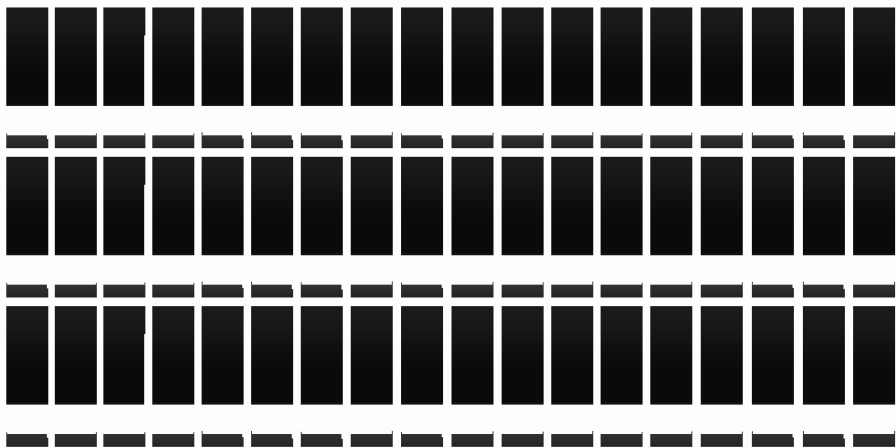
Reproduce this pattern procedurally as a Shadertoy shader.

```glsl
// Rows of dark upright bars, each above a thin grey strip, on near-white ground.
// A grid of cells is filled with antialiased boxes; bar spacing drifts by a
// periodic wobble and the strips carry small hashed ticks and corner notches.

#define COLUMNS 18.0
#define ROWS 3.0
#define CELL vec2(42.667, 128.0)   // cell size in design units
#define BAR_WIDTH 36.0
#define BAR_SPAN vec2(6.4, 90.8)   // top and bottom, measured downwards
#define STRIP_SPAN vec2(116.0, 127.0)
#define TICK_HEIGHT 2.5
#define TICK_WIDTH 0.8
#define DRIFT 1.0                  // strength of the uneven spacing
#define NICKED_COLUMN 2.0
#define SEED 7u

const float TAU = 6.2831853;
const vec3 PAPER = vec3(0.992);

float hash(float column, uint salt) {
    uint n = uint(column) * 747796405u + (SEED + salt) * 277803737u;
    n = (n ^ (n >> 16)) * 73244475u;
    n = (n ^ (n >> 15)) * 73244475u;
    return float((n ^ (n >> 16)) & 65535u) / 65536.0;
}

// Share of a pixel of the given size that lies between two limits
float interval(float x, float lo, float hi, float pixel) {
    vec2 edge = clamp((x - vec2(lo, hi)) / pixel + 0.5, 0.0, 1.0);
    return edge.x - edge.y;
}

float box(vec2 p, vec2 xSpan, vec2 ySpan, vec2 pixel) {
    return interval(p.x, xSpan.x, xSpan.y, pixel.x)
         * interval(p.y, ySpan.x, ySpan.y, pixel.y);
}

// Horizontal shift of a column; whole harmonics make it wrap
float columnDrift(float column) {
    float a = TAU * column / COLUMNS;
    return DRIFT * (1.46 * cos(a + 0.61) + 0.9 * cos(2.0 * a + 0.31)
                    - 0.38 * sin(3.0 * a));
}

vec3 barColor(float y) {
    float depth = clamp((y - BAR_SPAN.x) / (BAR_SPAN.y - BAR_SPAN.x), 0.0, 1.0);
    float shade = mix(0.104, 0.038, smoothstep(0.0, 0.72, depth));
    shade += 0.03 * smoothstep(0.965, 0.985, depth);   // faint lower lip
    return vec3(shade);
}

vec3 stripColor(float y) {
    float depth = clamp((y - STRIP_SPAN.x) / (STRIP_SPAN.y - STRIP_SPAN.x), 0.0, 1.0);
    return mix(vec3(0.195, 0.195, 0.19), vec3(0.14, 0.135, 0.14), depth);
}

void mainImage(out vec4 fragColor, in vec2 fragCoord) {
    vec2 grid = vec2(COLUMNS, ROWS);
    vec2 cell = fragCoord / iResolution.xy * grid;
    vec2 pixel = CELL * grid / iResolution.xy;
    float column = floor(cell.x);

    // Local position: x from the bar's left side, y down from the cell top
    vec2 p = vec2(fract(cell.x), 1.0 - fract(cell.y)) * CELL;
    p.x -= 0.5 * (CELL.x - BAR_WIDTH) + columnDrift(column);

    // Tall bar, with one worn right edge
    float bar = box(p, vec2(0.0, BAR_WIDTH), BAR_SPAN, pixel);
    if (column == NICKED_COLUMN) {
        bar -= box(p, vec2(BAR_WIDTH - 1.0, BAR_WIDTH),
                   vec2(BAR_SPAN.x + 24.0, BAR_SPAN.y), pixel);
    }

    // Strip: a tick rises at one end, some have a notch at the other
    bool tickLeft = hash(column, 1u) < 0.5;
    vec2 q = vec2(tickLeft ? p.x : BAR_WIDTH - p.x, p.y);
    float strip = box(q, vec2(0.0, BAR_WIDTH), STRIP_SPAN, pixel);
    if (tickLeft) {
        float notch = mix(2.5, 5.0, hash(column, 2u));
        strip -= box(q, vec2(BAR_WIDTH - 1.2, BAR_WIDTH),
                     STRIP_SPAN.x + vec2(0.0, notch), pixel);
    }
    float rise = TICK_HEIGHT * mix(0.6, 1.1, hash(column, 3u));
    float tick = box(q, vec2(0.0, TICK_WIDTH),
                     vec2(STRIP_SPAN.x - rise, STRIP_SPAN.x), pixel);

    vec3 color = mix(PAPER, barColor(p.y), clamp(bar, 0.0, 1.0));
    color = mix(color, stripColor(p.y), clamp(strip, 0.0, 1.0));
    color = mix(color, vec3(0.17, 0.21, 0.17), tick);
    fragColor = vec4(color, 1.0);
}
```
